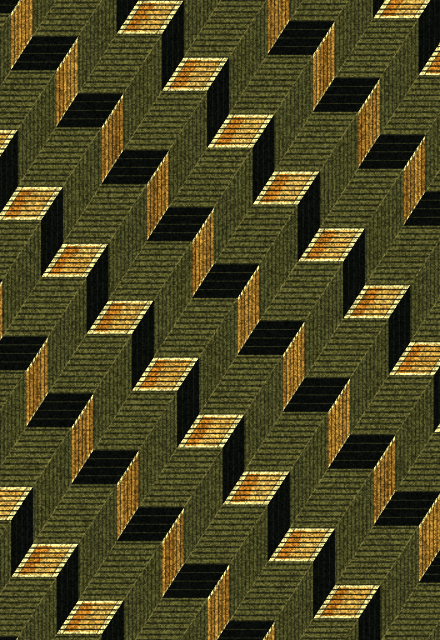
Write a Shadertoy shader that draws this pattern.

```glsl
// Woven olive staircase whose slanted steps carry alternating gold and black blocks.

// Layout lengths; the canvas is 768 units high.
const float TREAD = 54.4;    // tread width
const float RISER = 68.3;    // riser height
const float SLANT = 0.648;   // sideways lean of the steps per unit of height
const float SPACING = 111.7; // height from one block to the next along a step
const float BLOCK = 41.0;    // block height

const vec3 INK = vec3(0.035, 0.045, 0.035);
const vec3 SHADE = vec3(0.12, 0.13, 0.07);
const vec3 BROWN = vec3(0.50, 0.34, 0.11);
const vec3 GOLD = vec3(0.78, 0.59, 0.23);
const vec3 CREAM = vec3(0.98, 0.92, 0.57);

float hash(vec2 p) {
    vec3 q = fract(p.xyx * 0.1031);
    q += dot(q, q.yzx + 33.33);
    return fract((q.x + q.y) * q.z);
}

float noise(vec2 p) {
    vec2 i = floor(p), f = fract(p);
    f *= f * (3.0 - 2.0 * f);
    return mix(mix(hash(i), hash(i + vec2(1, 0)), f.x),
               mix(hash(i + vec2(0, 1)), hash(i + vec2(1, 1)), f.x), f.y);
}

float line(float d, float halfWidth) {
    return 1.0 - smoothstep(halfWidth - 0.6, halfWidth + 0.6, abs(d));
}

// Lines centred on every multiple of the period.
float ribs(float x, float period, float halfWidth) {
    return line((fract(x / period + 0.5) - 0.5) * period, halfWidth);
}

// Gold top: horizontal slats with pale ends and an orange patch.
vec3 goldTop(float across, float along, float seed) {
    float row = floor(along / 5.86);
    float streak = hash(vec2(row, seed));
    vec3 col = mix(GOLD, CREAM, 0.35 * streak);
    float patchEnd = 17.0 + 8.0 * streak;
    float patchMask = smoothstep(6.0, 8.0, across) * (1.0 - smoothstep(patchEnd - 1.0, patchEnd + 1.0, across));
    col = mix(col, vec3(0.72, 0.43, 0.10), 0.8 * patchMask);
    float rim = max(step(abs(across - 27.2), 20.5) < 0.5 ? 1.0 : 0.0, step(37.5, along) + step(along, 3.5));
    col = mix(col, CREAM, rim);
    col = mix(col, INK, 0.85 * ribs(along, 5.86, 0.8));
    return mix(col, INK, 0.6 * line(abs(across - 27.2) - 20.5, 0.6));
}

// Gold side: narrow vertical stripes between stitched edges.
vec3 goldSide(float x, float depth, float seed) {
    float stripe = hash(vec2(floor(x / 4.4), seed));
    vec3 col = mix(BROWN, GOLD, 0.15 + 0.55 * stripe);
    col = mix(col, INK, 0.6 * ribs(x, 4.4, 0.6));
    float edge = max(1.0 - smoothstep(3.5, 5.0, depth), 0.7 * smoothstep(64.5, 66.0, depth));
    vec3 stitch = mix(CREAM, INK, 0.8 * ribs(x, 3.8, 0.6));
    return mix(col, stitch, edge);
}

vec3 fabric(vec2 p) {
    // Fold every step onto the first one.
    vec2 q = p - vec2(194.0, 658.5);
    float pitch = TREAD + RISER * SLANT;
    float stepId = floor((q.x - SLANT * q.y) / pitch);
    q -= stepId * vec2(TREAD, -RISER);
    float across = q.x - SLANT * q.y;
    bool onRiser = across > TREAD;

    // Position along the step, split into block cells.
    float t = onRiser ? (q.x - TREAD) / SLANT : q.y;
    float cell = floor(t / SPACING);
    float along = t - cell * SPACING;
    float x = along * SLANT;
    float depth = (across - TREAD) / SLANT;
    bool goldTopped = mod(cell, 2.0) < 0.5;
    float seed = stepId * 7.0 + cell * 13.0;

    vec3 col;
    if (along < BLOCK) {
        if (onRiser) {
            vec3 darkSide = mix(INK, vec3(0.10, 0.12, 0.07), 0.6 * ribs(x, 6.6, 0.6));
            col = goldTopped ? darkSide : goldSide(x, depth, seed);
        } else {
            vec3 darkTop = mix(INK, vec3(0.24, 0.24, 0.11), 0.7 * ribs(along, 10.25, 0.5));
            col = goldTopped ? goldTop(across, along, seed) : darkTop;
        }
    } else {
        // Olive ground: level ribs on treads, upright ribs on risers.
        col = onRiser ? mix(vec3(0.29, 0.29, 0.14), SHADE, 0.6 * ribs(x, 4.6, 0.8))
                      : mix(vec3(0.34, 0.335, 0.16), SHADE, 0.85 * ribs(along, 6.8, 1.1));
        float seam = min(min(across, pitch - across), abs(across - TREAD));
        col = mix(col, vec3(0.50, 0.46, 0.24), 0.6 * line(seam, 0.8));
    }

    // Thread grain and fine cross weave.
    float grain = noise(p / 1.5 - 0.5);
    float weave = sin(2.094 * p.x) * sin(2.094 * p.y);
    return col * (0.6 + 0.8 * grain + 0.12 * weave) + 0.02 * (grain - 0.5);
}

void mainImage(out vec4 fragColor, in vec2 fragCoord) {
    // Average four samples per pixel to smooth the edges.
    vec3 sum = vec3(0.0);
    for (int i = 0; i < 4; i++) {
        vec2 offset = vec2(i % 2, i / 2) * 0.5 - 0.25;
        sum += fabric((fragCoord + offset) / iResolution.y * 768.0);
    }
    fragColor = vec4(sum / 4.0, 1.0);
}
```
